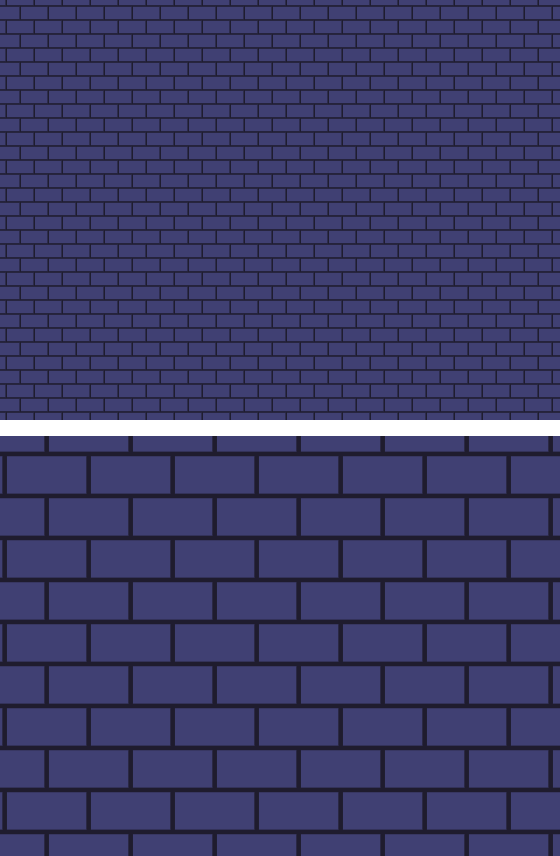
Top: the whole. Bottom: its middle third, enlarged.
Reproduce this pattern procedurally as a Shadertoy shader.

```glsl
const vec2 BRICK_COUNT = vec2(20.0, 30.0);      // whole repeats across and down
const vec2 WALL_SHIFT = vec2(0.222, 0.573);     // joint position within one brick
const vec2 JOINT_WIDTH = vec2(0.055, 0.11);     // mortar width in brick units
const vec3 BRICK_COLOR = vec3(0.25, 0.25, 0.45);
const vec3 MORTAR_COLOR = vec3(0.12, 0.11, 0.18);

// Running bond: every second course slides by half a brick
vec2 bondCoord(vec2 uv, vec2 count, vec2 shift) {
    vec2 p = uv * count - shift;
    float course = floor(p.y);
    p.x += 0.5 * mod(course + 1.0, 2.0);
    return p;
}

// Distance on each axis to the nearest joint centre
vec2 jointDistance(vec2 p) {
    return 0.5 - abs(fract(p) - 0.5);
}

// Antialiased coverage of the bed and head joints
float mortarMask(vec2 p, vec2 width, vec2 pixel) {
    vec2 coverage = clamp(0.5 + (0.5 * width - jointDistance(p)) / pixel, 0.0, 1.0);
    return max(coverage.x, coverage.y);
}

void mainImage(out vec4 fragColor, in vec2 fragCoord) {
    vec2 uv = fragCoord / iResolution.xy;
    vec2 pixel = BRICK_COUNT / iResolution.xy;

    vec2 p = bondCoord(uv, BRICK_COUNT, WALL_SHIFT);
    float mortar = mortarMask(p, JOINT_WIDTH, pixel);

    fragColor = vec4(mix(BRICK_COLOR, MORTAR_COLOR, mortar), 1.0);
}
```
